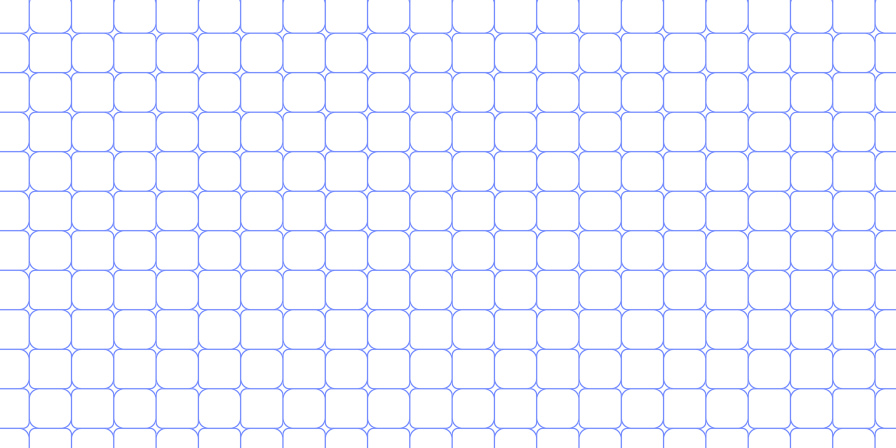
Reproduce this pattern procedurally as a Shadertoy shader.

```glsl
// Thin blue grid of rounded cells on white. Cells share their edges and
// alternate between a wide and a tight corner radius, leaving little stars
// at the crossings. Strokes are rounded-box outlines with a tent filter.

#define CELL_SIZE    vec2(0.0944, 0.0882)  // in canvas heights
#define GRID_ORIGIN  vec2(0.0652, 0.0440)  // one crossing, from lower left
#define WIDE_RADIUS  0.0230
#define TIGHT_RADIUS 0.0140
#define LINE_WIDTH   0.0019
#define LINE_COLOUR  vec3(0.18, 0.32, 1.00)
#define PAPER_COLOUR vec3(1.0)

float roundedBox(vec2 p, vec2 halfSize, float radius) {
    vec2 q = abs(p) - halfSize + radius;
    return length(max(q, 0.0)) + min(max(q.x, q.y), 0.0) - radius;
}

// Integral of a tent filter that reaches one pixel to each side
float tentIntegral(float x) {
    x = clamp(x, -1.0, 1.0);
    return 0.5 + x - 0.5 * x * abs(x);
}

// Share of a pixel covered by a stroke at the given distance
float strokeCoverage(float dist, float pixel) {
    float halfWidth = 0.5 * LINE_WIDTH;
    return tentIntegral((dist + halfWidth) / pixel)
         - tentIntegral((dist - halfWidth) / pixel);
}

// Distance to the nearest outline among the four cells around a crossing
float gridDistance(vec2 p) {
    vec2 crossing = floor(p / CELL_SIZE + 0.5);
    float nearest = 1.0;
    for (int y = -1; y <= 0; y++) {
        for (int x = -1; x <= 0; x++) {
            vec2 cell = crossing + vec2(x, y);
            float parity = mod(cell.x + cell.y, 2.0);
            float radius = mix(WIDE_RADIUS, TIGHT_RADIUS, parity);
            vec2 local = p - (cell + 0.5) * CELL_SIZE;
            nearest = min(nearest, abs(roundedBox(local, 0.5 * CELL_SIZE, radius)));
        }
    }
    return nearest;
}

void mainImage(out vec4 fragColor, in vec2 fragCoord) {
    float pixel = 1.0 / iResolution.y;
    vec2 p = fragCoord * pixel - GRID_ORIGIN;
    float ink = strokeCoverage(gridDistance(p), pixel);
    fragColor = vec4(mix(PAPER_COLOUR, LINE_COLOUR, ink), 1.0);
}
```
